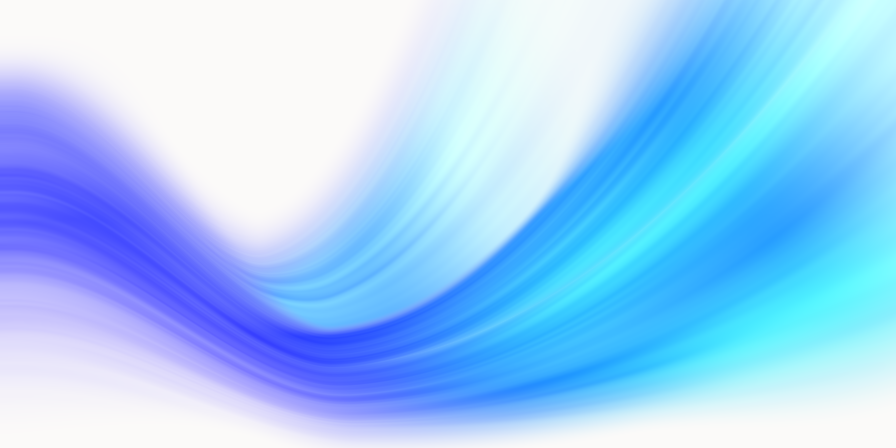
Give the GLSL for this background, as a Shadertoy shader.

```glsl
const vec3 PAPER    = vec3(0.985, 0.98, 0.975);
const vec3 LAVENDER = vec3(0.74, 0.70, 1.0);
const vec3 DEEP     = vec3(0.20, 0.24, 1.0);
const vec3 AZURE    = vec3(0.15, 0.60, 1.0);
const vec3 SKY      = vec3(0.42, 0.76, 1.0);
const vec3 CYAN     = vec3(0.27, 0.91, 1.0);
const vec3 PALE     = vec3(0.76, 0.97, 1.0);

// Flow curves: base height, drop on the left, rise on the right, x of the valley
const vec4 BACK_EDGE  = vec4(0.42, 0.38, 2.70, 0.55);
const vec4 FRONT_EDGE = vec4(0.26, 0.44, 1.08, 0.70);
const vec4 RIDGE      = vec4(0.18, 0.40, 0.57, 0.70);
const vec4 LOWER_EDGE = vec4(0.05, 0.23, 0.13, 0.75);

const float STREAK_COUNT = 15.0;
const float STREAK_BEND = 1.6;
const vec3 STREAK_TINT = vec3(0.22, 0.24, 0.0);

float hash(vec2 p) {
    return fract(sin(dot(p, vec2(127.1, 311.7))) * 43758.5453);
}

float noise(vec2 p) {
    vec2 i = floor(p), f = fract(p);
    f = f * f * (3.0 - 2.0 * f);
    return mix(mix(hash(i), hash(i + vec2(1, 0)), f.x),
               mix(hash(i + vec2(0, 1)), hash(i + vec2(1, 1)), f.x), f.y);
}

// Layered noise, stretched along the flow; centred on zero
float streaks(float along, float across) {
    vec2 p = vec2(along * STREAK_BEND, across * STREAK_COUNT);
    float sum = 0.0, gain = 0.5;
    for (int i = 0; i < 3; i++) {
        sum += gain * (noise(p) - 0.5);
        p = p * vec2(1.2, 2.1) + 17.3;
        gain *= 0.55;
    }
    return sum;
}

float valley(float x, vec4 c) {
    float climb = max(x - c.w, 0.0);
    return c.x + c.y * (1.0 - smoothstep(0.03, c.w + 0.05, x)) + c.z * climb * climb;
}

// Approximate signed distance, positive below the curve
float depthBelow(vec2 p, vec4 c) {
    float slope = (valley(p.x + 0.01, c) - valley(p.x - 0.01, c)) / 0.02;
    return (valley(p.x, c) - p.y) / sqrt(1.0 + slope * slope);
}

vec3 backSheet(vec2 p, vec3 under) {
    float depth = depthBelow(p, BACK_EDGE);
    float top = valley(p.x, BACK_EDGE);
    float across = (top - p.y) / (top - valley(p.x, FRONT_EDGE));
    float haze = p.x + 0.5 * p.y;
    float cover = smoothstep(-0.11, 0.10, depth);

    vec3 col = mix(DEEP, SKY, smoothstep(0.35, 0.78, p.x + depth));
    col = mix(col, PALE, smoothstep(1.0, 1.4, haze));
    col += STREAK_TINT * streaks(p.x, across * 0.6 + 5.0);
    col = mix(LAVENDER, col, cover);
    cover *= 1.0 - 0.85 * smoothstep(1.2, 1.75, haze);
    return mix(under, col, cover);
}

vec3 frontSheet(vec2 p, vec3 under) {
    float top = valley(p.x, FRONT_EDGE);
    float ridge = valley(p.x, RIDGE);
    float low = valley(p.x, LOWER_EDGE);
    float across = (top - p.y) / (top - low);
    float belowRidge = (ridge - p.y) / (ridge - low);
    float ridgeDist = depthBelow(p, RIDGE);

    // Blue body, violet on the left and cyan on the right
    vec3 col = mix(DEEP, AZURE, smoothstep(0.5, 1.4, p.x));
    float violet = 0.9 * smoothstep(0.1, 1.1, across) * (1.0 - smoothstep(0.5, 1.2, p.x));
    violet = max(violet, 0.3 * (1.0 - smoothstep(0.0, 0.35, p.x)));
    col = mix(col, LAVENDER, violet);
    col = mix(col, CYAN, smoothstep(0.45, 0.85, belowRidge) * smoothstep(1.1, 1.7, p.x));

    // Broad glow and thin bright line on the ridge
    float glow = exp(-pow(ridgeDist / 0.11, 2.0)) * smoothstep(0.8, 1.4, p.x);
    float line = exp(-abs(ridgeDist) / 0.012) * smoothstep(0.65, 1.0, p.x);
    col = mix(col, CYAN, glow);
    col = mix(col, PALE, 0.3 * line);
    col = mix(col, PALE, smoothstep(2.05, 2.8, p.x + 0.8 * p.y));
    col += STREAK_TINT * streaks(p.x, across);

    // Crisp upper edge in the middle, soft at the ends
    float soft = 0.014 + 0.13 * smoothstep(0.5, 1.0, p.y)
               + 0.10 * (1.0 - smoothstep(0.4, 0.75, p.x));
    float cover = smoothstep(-soft, soft, depthBelow(p, FRONT_EDGE));
    col = mix(mix(LAVENDER, col, 0.6), col, max(cover, 1.0 - smoothstep(0.5, 0.9, p.y)));

    // Fade into the paper below
    float fade = 0.08 + 0.19 * (1.0 - smoothstep(0.0, 0.6, p.x))
               + 0.10 * smoothstep(1.4, 2.0, p.x);
    float floorCover = smoothstep(-fade, fade, p.y - low);
    return mix(mix(under, PAPER, cover), col, cover * floorCover);
}

void mainImage(out vec4 fragColor, in vec2 fragCoord) {
    vec2 p = fragCoord / iResolution.xy * vec2(2.0, 1.0);
    vec3 col = frontSheet(p, backSheet(p, PAPER));
    fragColor = vec4(clamp(col, 0.0, 1.0), 1.0);
}
```
